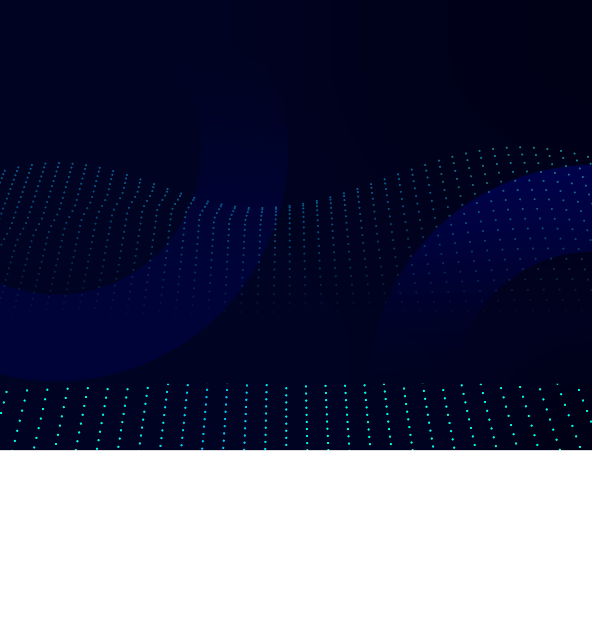
A WebGL 2 fragment shader for this background:

```glsl
#version 300 es
precision highp float;
// A navy panel above a white strip: two broad fading rings, a wave of dotted
// columns hanging from a curved crest, and a bright dotted floor below it.
// Dots come from fanned columns whose nearest rows are found by formula.
uniform vec2 u_resolution;
out vec4 outColor;

const float PI = 3.14159265;
const float HEIGHT = 769.0;      // design units per canvas height, y down
const float PANEL_END = 541.0;
const float FLOOR_TOP = 461.0;
const float WAVE_END = 386.0;
const vec3 NAVY = vec3(0.0, 0.012, 0.133);
const vec3 MIDNIGHT = vec3(0.0, 0.0, 0.085);
const vec3 RING_BLUE = vec3(0.0, 0.012, 0.215);
const vec3 RING_BRIGHT = vec3(0.0, 0.008, 0.29);
const vec3 CREST_BLUE = vec3(0.02, 0.40, 0.60);
const vec3 WAVE_TEAL = vec3(0.10, 0.58, 0.62);
const vec3 FLOOR_CYAN = vec3(0.0, 0.98, 0.88);
const vec3 FLOOR_BLUE = vec3(0.0, 0.76, 0.96);

float hash(float n) {
    n = fract(n * 0.1031);
    n *= n + 33.33;
    return fract(n * (n + n));
}

// Antialiased coverage of a signed distance
float cover(float d, float px) {
    return 1.0 - smoothstep(-0.5 * px, 0.5 * px, d);
}

float ring(vec2 p, vec2 center, float inner, float outer, float px) {
    float d = abs(length(p - center) - 0.5 * (inner + outer));
    return cover(d - 0.5 * (outer - inner), px);
}

// Height of the wave crest: a trough between two humps
float crest(float x) {
    float halfWave = x < 310.0 ? 240.0 : 315.0;
    float hump = x < 310.0 ? 196.0 : 177.0;
    float rise = 0.5 - 0.5 * cos(PI * (x - 310.0) / halfWave);
    return mix(250.0, hump, rise);
}

// Horizontal place of a wave column at depth t, with a hook on the left side
float waveX(float k, float topX, float t) {
    float bendAt = mix(0.5, 0.06, smoothstep(0.0, 240.0, topX));
    float hook = smoothstep(bendAt - 0.08, bendAt + 0.08, t) * (1.0 - t);
    float leftSide = 1.0 - smoothstep(250.0, 340.0, topX);
    return topX + 3.4 * k * t - 9.0 * leftSide * hook;
}

// Wave dots: rgb is the colour, a is the coverage
vec4 waveDots(vec2 p, float px) {
    vec4 best = vec4(CREST_BLUE, 0.0);
    float top = crest(p.x);
    float depth = clamp((p.y - top) / (WAVE_END - top), 0.0, 1.0);
    float nearest = round((p.x - 348.0) / (16.3 + 3.4 * depth));
    for (int i = -2; i <= 2; i++) {
        float k = nearest + float(i);
        float topX = 348.0 + 16.3 * k;
        float topY = crest(topX);
        float span = WAVE_END - topY;
        float spread = (topX - 320.0) / 130.0;
        float power = 1.1 + 0.4 * exp(-spread * spread);
        float rows = mix(30.0, 18.0, smoothstep(0.0, 300.0, topX));
        float t = clamp((p.y - topY) / span, 0.0, 1.0);
        float row = round(rows * pow(t, 1.0 / power));
        for (int j = -1; j <= 1; j++) {
            float s = pow(clamp((row + float(j)) / rows, 0.0, 1.0), power);
            vec2 dot0 = vec2(waveX(k, topX, s), topY + span * s);
            float a = cover(length(p - dot0) - 1.25, px) * 0.85 * pow(1.0 - s, 0.9);
            float teal = max(0.5 * s, smoothstep(430.0, 620.0, topX));
            if (a > best.a) best = vec4(mix(CREST_BLUE, WAVE_TEAL, teal), a);
        }
    }
    return best;
}

// Floor dots: fanned columns, each with its own row phase
float floorDots(vec2 p, float px) {
    float result = 0.0;
    float nearest = round((p.x - 344.0) / 24.3);
    for (int i = -1; i <= 1; i++) {
        float k = nearest + float(i);
        float pitch = 8.5 + 3.2 * min(k * k / 150.0, 1.3);
        float start = FLOOR_TOP + 2.0 + pitch * hash(k + 40.0);
        float y = start + pitch * round((p.y - start) / pitch);
        float t = (y - FLOOR_TOP) / (PANEL_END - FLOOR_TOP);
        float x = 344.0 + k * mix(23.55 - 0.02 * k, 25.3, t);
        result = max(result, cover(length(p - vec2(x, y)) - 1.35, px));
    }
    return result * cover(FLOOR_TOP - p.y, px);
}

void main() {
    float px = HEIGHT / u_resolution.y;
    vec2 p = vec2(gl_FragCoord.x, u_resolution.y - gl_FragCoord.y) * px;

    // Panel shade, darker toward the upper right and the lower right corner
    float upper = 1.0 - smoothstep(60.0, 420.0, p.y);
    float corner = 1.0 - smoothstep(0.0, 220.0, length(p - vec2(712.0, PANEL_END)));
    float dark = max(smoothstep(150.0, 720.0, p.x) * mix(0.25, 0.9, upper), corner);
    vec3 color = mix(NAVY, MIDNIGHT, dark);

    // Rings fade out upward on the left and downward on the right
    float leftRing = ring(p, vec2(68.0, 180.0), 174.0, 278.0, px);
    color = mix(color, RING_BLUE, leftRing * smoothstep(45.0, 330.0, p.y));
    float rightRing = ring(p, vec2(714.0, 470.0), 168.0, 272.0, px);
    color = mix(color, RING_BRIGHT, rightRing * (1.0 - smoothstep(190.0, 462.0, p.y)));

    // Dotted wave and floor
    vec4 wave = waveDots(p, px);
    color = mix(color, wave.rgb, wave.a);
    float blueness = exp(-pow((p.x - 260.0) / 75.0, 2.0));
    color = mix(color, mix(FLOOR_CYAN, FLOOR_BLUE, blueness), floorDots(p, px));

    // White strip
    color = mix(vec3(1.0), color, cover(p.y - PANEL_END, px));
    outColor = vec4(color, 1.0);
}
```
